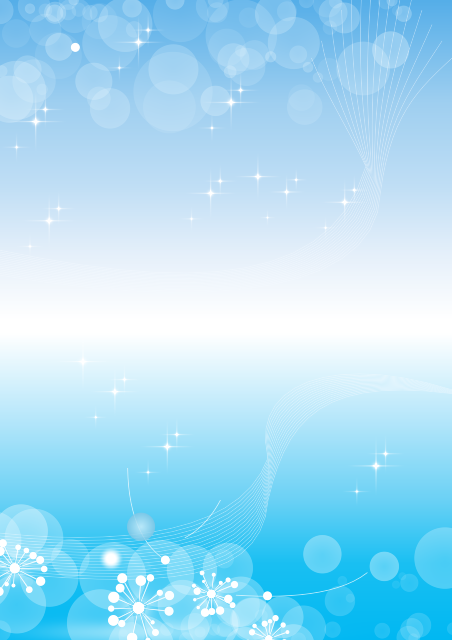
Give the GLSL for this background, as a Shadertoy shader.

```glsl
float hash(float n) { return fract(sin(n * 12.9898) * 43758.5453); }

float ramp(float a, float b, float x) { return clamp((x - a) / (b - a), 0., 1.); }

// Antialiased coverage of a signed distance
float cover(float d) {
  float px = .6 / iResolution.y;
  return 1. - smoothstep(-px, px, d);
}

float segment(vec2 p, vec2 a, vec2 b) {
  vec2 ab = b - a;
  return length(p - a - ab * clamp(dot(p - a, ab) / dot(ab, ab), 0., 1.));
}

// Distance to a cubic Bezier; both handles share one vec4
float curve(vec2 p, vec2 a, vec4 handles, vec2 b) {
  float dist = 1.;
  vec2 last = a;
  for (int i = 1; i <= 14; i++) {
    float t = float(i) / 14., s = 1. - t;
    vec2 next = s * s * s * a + 3. * s * t * (s * handles.xy + t * handles.zw) + t * t * t * b;
    dist = min(dist, segment(p, last, next));
    last = next;
  }
  return dist;
}

vec3 background(float y) {
  vec3 c = mix(vec3(0, .72, .95), vec3(.1, .75, .95), ramp(0., .12, y));
  c = mix(c, vec3(.42, .82, .96), ramp(.12, .22, y));
  c = mix(c, vec3(.7, .9, .98), ramp(.22, .34, y));
  c = mix(c, vec3(1), ramp(.34, .48, y));
  c = mix(c, vec3(.9, .94, .98), ramp(.5, .6, y));
  c = mix(c, vec3(.75, .87, .96), ramp(.6, .71, y));
  c = mix(c, vec3(.62, .81, .94), ramp(.71, .84, y));
  return mix(c, vec3(.33, .68, .91), ramp(.84, 1., y));
}

// Translucent disc, a little brighter toward its rim
void disc(inout vec3 col, vec2 p, float r, float alpha) {
  float d = length(p);
  col = mix(col, vec3(.93, .98, 1), alpha * cover(d - r) * (.75 + .25 * d / r));
}

float star(vec2 p, float size) {
  vec2 a = abs(p);
  vec2 arm = exp(-a / (.35 * size)) * (1. - smoothstep(.6, 1., a / size));
  vec2 thin = exp(-a * a / 1.2e-6);
  return .9 * dot(arm, thin.yx) + exp(-dot(p, p) / (.009 * size * size));
}

// Main star with smaller companions
float sparkles(vec2 p, float size) {
  return star(p, size) + .8 * star(p - vec2(.015, .019), .65 * size)
    + .6 * star(p + vec2(.03, .04), .5 * size);
}

// Petals, then filaments tipped with beads
void flower(inout vec3 col, vec2 p, float size) {
  for (int i = 0; i < 5; i++) {
    float a = float(i) * 1.2566 + 1.;
    disc(col, p - size * vec2(cos(a), sin(a)), .82 * size, .3);
  }
  float ink = cover(length(p) - .15 * size);
  for (int i = 0; i < 15; i++) {
    float h = hash(float(i) + size * 70.), a = (float(i) + h) * .419;
    vec2 tip = size * (.45 + .4 * h) * vec2(cos(a), sin(a));
    ink = max(ink, .85 * cover(segment(p, vec2(0), tip) - .0009));
    ink = max(ink, cover(length(p - tip) - size * (.05 + .09 * hash(h * 5.))));
  }
  col = mix(col, vec3(1), max(ink, .6 * exp(-dot(p, p) / (.1 * size * size))));
}

void mainImage(out vec4 fragColor, in vec2 fragCoord) {
  vec2 p = fragCoord / iResolution.xy * vec2(.708, 1);
  vec3 col = background(p.y);

  // Scattered bokeh along the top and bottom
  for (int i = 0; i < 64; i++) {
    float n = float(i), h = hash(n + 1.), k = hash(n + 70.), r = hash(n + 140.);
    disc(col, p - vec2(.65 * h, 1. - .17 * k * k), .008 + .036 * r * r, .08 + .2 * hash(n + 210.));
    if (i < 34) disc(col, p - vec2(.72 * sqrt(h), .14 * k * k), .006 + .03 * r * r, .08 + .14 * r);
  }

  // Large bokeh
  disc(col, p - vec2(.271, .857), .062, .14);
  disc(col, p - vec2(.026, .859), .046, .25);
  disc(col, p - vec2(.378, .945), .056, .15);
  disc(col, p - vec2(.147, .873), .029, .25);
  disc(col, p - vec2(.569, .893), .042, .22);
  disc(col, p - vec2(.612, .922), .029, .32);
  disc(col, p - vec2(.505, .134), .03, .36);
  disc(col, p - vec2(.602, .115), .023, .4);
  disc(col, p - vec2(.697, .128), .048, .28);
  disc(col, p - vec2(.033, .17), .042, .38);

  // Ribbons of fine lines
  float lines = 0.;
  for (int i = 0; i < 15; i++) {
    float k = float(i) / 14.;
    vec2 knot = vec2(.573 + .023 * k, .74 - .04 * k);
    float d = curve(p, vec2(0, .609 - .039 * k),
      mix(vec4(.312, .544, .52, .557), vec4(.34, .512, .592, .544), k), knot);
    d = min(d, curve(p, knot, mix(vec4(.553, .785, .508, .857), vec4(.612, .818, .651, .857), k),
      vec2(.488 + .22 * k, .909 + .12 * sin(3.14 * k))));
    knot = vec2(.42, .285 - .066 * k);
    d = min(d, curve(p, vec2(0, .167 - .062 * k),
      mix(vec4(.195, .147, .378, .167), vec4(.26, .082, .41, .088), k), knot));
    d = min(d, curve(p, knot, mix(vec4(.39, .4, .52, .45), vec4(.45, .35, .508, .41), k),
      vec2(.708, .391 - .006 * k)));
    lines = max(lines, cover(d - .0004));
  }
  col = mix(col, vec3(.96, .98, 1), .5 * lines);

  // Flowers and low mist
  flower(col, p - vec2(.023, .112), .056);
  flower(col, p - vec2(.217, .05), .064);
  flower(col, p - vec2(.331, .072), .048);
  flower(col, p - vec2(.421, .002), .04);
  vec2 mist = (p - vec2(.23, .012)) / vec2(.16, .016);
  col = mix(col, vec3(1), .45 * exp(-dot(mist, mist)));

  // Threads, beads and glowing spheres
  float thread = curve(p, vec2(.2, .268), vec4(.201, .2, .22, .15), vec2(.259, .125));
  thread = min(thread, curve(p, vec2(.345, .218), vec4(.33, .19, .31, .17), vec2(.29, .16)));
  thread = min(thread, curve(p, vec2(.37, .07), vec4(.45, .065, .53, .07), vec2(.575, .105)));
  float bead = min(length(p - vec2(.259, .125)), length(p - vec2(.419, .069)));
  bead = min(bead, length(p - vec2(.118, .926)));
  col = mix(col, vec3(1), max(cover(bead - .007), .7 * cover(thread - .0006)));
  float ball = length(p - vec2(.221, .177));
  col = mix(col, mix(vec3(.8, .93, .98), vec3(.5, .78, .9), ball / .022), .85 * cover(ball - .022));
  col = mix(col, vec3(1), 1. - smoothstep(.006, .02, length(p - vec2(.174, .127))));

  // Sparkles
  float light = sparkles(p - vec2(.056, .81), .052) + sparkles(p - vec2(.077, .655), .046);
  light += sparkles(p - vec2(.217, .934), .046) + sparkles(p - vec2(.362, .84), .05);
  light += sparkles(p - vec2(.33, .698), .044) + star(p - vec2(.404, .724), .04);
  light += sparkles(p - vec2(.54, .684), .04) + star(p - vec2(.13, .435), .05);
  light += sparkles(p - vec2(.18, .388), .042) + sparkles(p - vec2(.262, .302), .046);
  light += sparkles(p - vec2(.589, .272), .05) + sparkles(p - vec2(.449, .7), .03);
  fragColor = vec4(mix(col, vec3(1), min(light, 1.)), 1);
}
```
